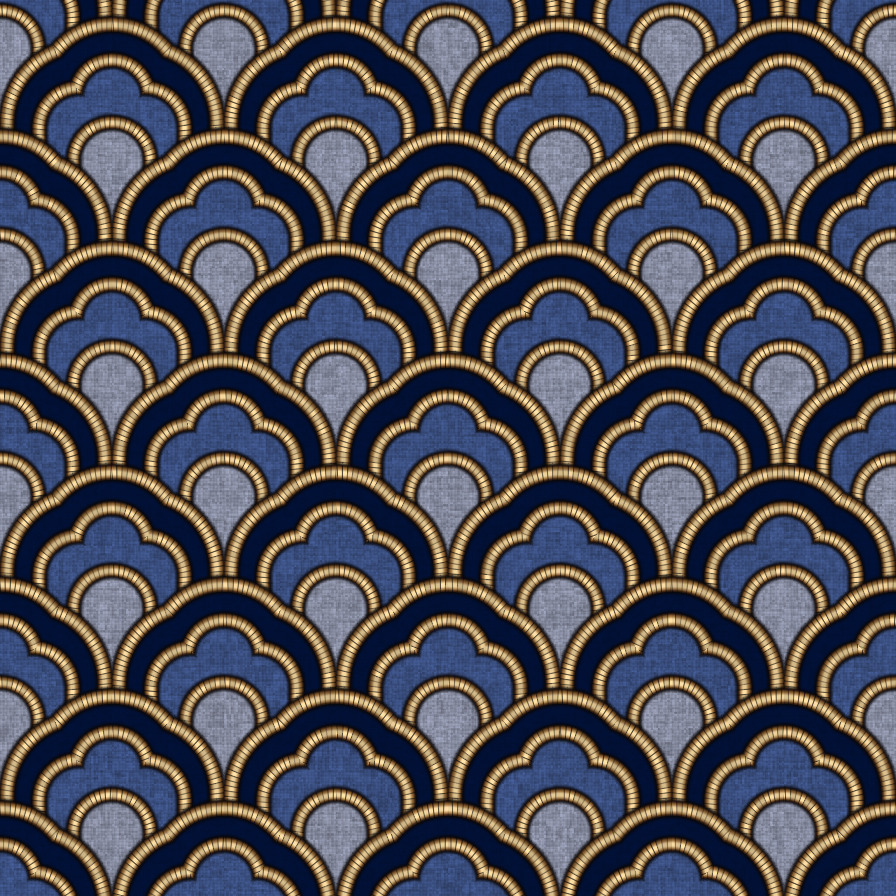
Reproduce this pattern procedurally as a Shadertoy shader.

```glsl
// Embroidered scallop fans: four across and four down, with staggered rows between.
// Each fan stacks navy, blue and grey cloth, every edge sewn with a gold cord.
// Lobes are arcs that run on straight downwards; rows are painted back to front.

float hash(vec2 p) {
    return fract(sin(dot(p, vec2(12.9898, 78.233))) * 43758.5453);
}

// Arch of radius r around c: x = signed distance, y = length along the edge
vec2 arch(vec2 p, vec2 c, float r) {
    vec2 v = vec2(p.x - c.x, min(p.y - c.y, -0.001));
    return vec2(length(v) - r, r * atan(v.x, -v.y) + max(p.y - c.y, 0.0));
}

vec2 nearest(vec2 a, vec2 b) {
    return a.x < b.x ? a : b;
}

// Fine plain weave: long warp and weft threads plus a little grain
float weave(vec2 p) {
    float warp = hash(floor(p / vec2(3.0, 12.0)));
    float weft = hash(floor(p / vec2(12.0, 3.0)) + 71.0);
    float grain = hash(floor(p / 2.0) + 13.0);
    vec2 ridge = sin(p * 3.14159265 / 3.0);
    return 0.78 + 0.13 * (warp + weft) + 0.18 * grain
         + 0.06 * (ridge.x * ridge.x - ridge.y * ridge.y);
}

// Lays a cloth inside the edge, then a shaded cord with wrapped stitches on it
void sew(inout vec3 color, vec2 edge, float halfWidth, vec3 cloth, float seed, float pixel) {
    color = mix(color, cloth, smoothstep(pixel, -pixel, edge.x));

    float t = edge.x / halfWidth;
    float across = abs(t);
    float stitch = edge.y / 4.4 + 0.12 * t + seed;
    float id = floor(stitch);
    float f = abs(fract(stitch) - 0.5) * 2.0;
    float random = hash(vec2(id, seed * 17.0));

    // soft contact shadow with small thread ends
    float shade = 1.0 - smoothstep(halfWidth, halfWidth + 5.0, abs(edge.x));
    float ends = smoothstep(0.35, 0.9, f) * (1.0 - smoothstep(1.2, 1.55, across));
    color = mix(color, vec3(0.035, 0.025, 0.03), max(shade * shade * 0.85, ends * 0.7));

    // rounded cord: dark rim, gold flank, cream crown
    vec3 cord = mix(vec3(0.52, 0.36, 0.18), vec3(0.17, 0.10, 0.06), smoothstep(0.58, 0.98, across));
    cord = mix(cord, vec3(0.91, 0.80, 0.59), 1.0 - smoothstep(0.12, 0.74, abs(t + 0.06)));
    float groove = smoothstep(0.55, 1.0, f) * (0.25 + 0.45 * random);
    cord *= (0.88 + 0.24 * random) * (1.0 - groove);
    color = mix(color, cord, smoothstep(pixel, -pixel, abs(edge.x) - halfWidth));
}

void mainImage(out vec4 fragColor, in vec2 fragCoord) {
    // the canvas is 768 units wide and tall, y runs down, a fan is 192 wide
    vec2 p = fragCoord / iResolution.xy * 768.0;
    p.y = 768.0 - p.y;
    float pixel = 0.5 * 768.0 / min(iResolution.x, iResolution.y);
    float cloth = weave(p);
    float frontRow = floor((p.y - 9.0) / 96.0);
    vec3 color = vec3(0.008, 0.065, 0.20);

    for (int i = 2; i >= 0; i--) {
        float row = frontRow - float(i);
        float x = p.x - 96.0 * mod(row + 1.0, 2.0);
        float column = floor(x / 192.0 + 0.5);
        vec2 q = vec2(x - column * 192.0, p.y - 21.0 - row * 96.0);
        float side = step(0.0, q.x);
        float seed = hash(vec2(mod(column, 4.0) + side * 5.0, mod(row, 8.0)));
        q.x = abs(q.x);

        // navy outer fan
        vec2 edge = nearest(arch(q, vec2(0.0, 61.6), 61.6), arch(q, vec2(23.0, 85.0), 67.0));
        sew(color, edge, 6.3, vec3(0.004, 0.062, 0.205) * mix(1.0, cloth, 0.4), seed, pixel);

        // blue cloud, kept inside the outer fan
        if (edge.x < -6.3) {
            edge = nearest(arch(q, vec2(0.0, 62.0), 31.5), arch(q, vec2(27.5, 89.0), 35.0));
            sew(color, edge, 5.9, vec3(0.225, 0.305, 0.495) * cloth, seed + 0.3, pixel);

            // grey drop
            edge = arch(q, vec2(0.0, 117.0), 33.0);
            sew(color, edge, 5.5, vec3(0.52, 0.54, 0.62) * cloth, seed + 0.6, pixel);
        }
    }
    fragColor = vec4(clamp(color, 0.0, 1.0), 1.0);
}
```
